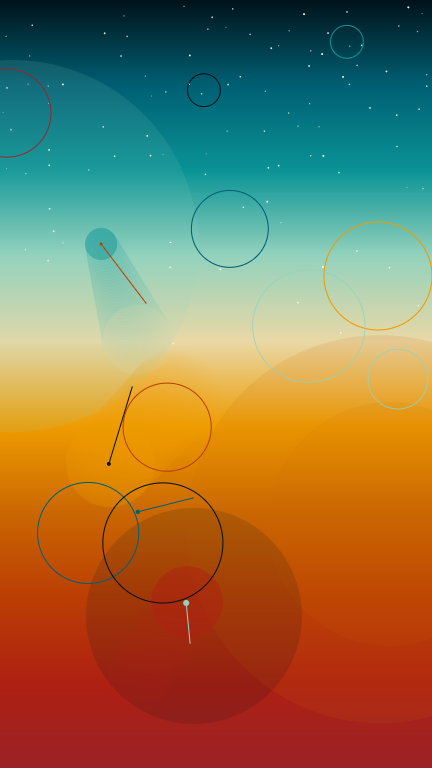
A Shadertoy shader for this background:

```glsl
const vec3 PALETTE[10] = vec3[10](
    vec3(0.0, 0.07, 0.098), vec3(0.0, 0.373, 0.451), vec3(0.039, 0.576, 0.588),
    vec3(0.58, 0.824, 0.741), vec3(0.914, 0.847, 0.651), vec3(0.933, 0.608, 0.0),
    vec3(0.792, 0.404, 0.008), vec3(0.733, 0.243, 0.012), vec3(0.682, 0.125, 0.071),
    vec3(0.608, 0.133, 0.149));

float pixel;

vec2 hash2(vec2 cell) {
    vec3 q = fract(cell.xyx * vec3(0.1031, 0.103, 0.0973));
    q += dot(q, q.yzx + 33.33);
    return fract((q.xx + q.yz) * q.zy);
}

// Smooth coverage of a signed distance
float cover(float d) {
    return clamp(0.5 - d / pixel, 0.0, 1.0);
}

// Thin stroke along the zero of a distance, even below one pixel
float stroke(float d) {
    float halfWidth = 0.0012;
    return min(cover(abs(d) - halfWidth), 2.0 * halfWidth / pixel);
}

float circle(vec2 p, vec3 c) {
    return length(p - c.xy) - c.z;
}

float segment(vec2 p, vec2 a, vec2 b) {
    vec2 ab = b - a;
    return length(p - a - ab * clamp(dot(p - a, ab) / dot(ab, ab), 0.0, 1.0));
}

vec3 skyGradient(float depth) {
    float s = clamp(depth, 0.0, 1.0) * 9.0;
    int i = min(int(s), 8);
    return mix(PALETTE[i], PALETTE[i + 1], s - float(i));
}

void disc(inout vec3 col, vec2 p, vec3 c, vec3 tint, float alpha) {
    col = mix(col, tint, alpha * cover(circle(p, c)));
}

void ring(inout vec3 col, vec2 p, vec3 c, vec3 tint, float alpha) {
    col = mix(col, tint, alpha * stroke(circle(p, c)));
}

// Overlapping translucent circles swept from tail to head
void trail(inout vec3 col, vec2 p, vec3 head, vec3 tail, vec3 headTint, vec3 tailTint, float fill, float edge) {
    for (int i = 0; i < 40; i++) {
        float t = float(i) / 39.0;
        float d = circle(p, mix(tail, head, t));
        float alpha = fill * cover(d) + edge * stroke(d);
        col = mix(col, mix(tailTint, headTint, t), alpha);
    }
}

void needle(inout vec3 col, vec2 p, vec2 pivot, vec2 tip, float radius, vec3 tint) {
    float dotShape = cover(length(p - pivot) - radius);
    col = mix(col, tint, max(dotShape, stroke(segment(p, pivot, tip))));
}

// Jittered stars, thinning out toward the horizon
float stars(vec2 p, float depth) {
    float light = 0.0;
    vec2 cell = floor(p * 22.0);
    vec2 offset = 0.15 + 0.7 * hash2(cell);
    vec2 chance = hash2(cell + 71.0);
    float density = 0.42 * (1.0 - smoothstep(0.0, 0.5, depth));
    float d = length(p - (cell + offset) / 22.0);
    light = step(chance.x, density) * cover(d - 0.0012 - 0.001 * chance.y);
    return light * (0.4 + 0.6 * chance.y);
}

void mainImage(out vec4 fragColor, in vec2 fragCoord) {
    vec2 p = fragCoord / iResolution.x;
    float depth = 1.0 - fragCoord.y / iResolution.y;
    pixel = 1.0 / iResolution.x;

    vec3 ink = PALETTE[0], navy = PALETTE[1], teal = PALETTE[2], mint = PALETTE[3];
    vec3 sand = PALETTE[4], amber = PALETTE[5], rust = PALETTE[7], red = PALETTE[8];

    vec3 col = skyGradient(depth);
    col = mix(col, vec3(1.0), stars(p, depth));

    // Large translucent discs
    disc(col, p, vec3(0.028, 1.208, 0.431), mint, 0.12);
    disc(col, p, vec3(0.880, 0.553, 0.449), PALETTE[6], 0.13);
    disc(col, p, vec3(0.903, 0.565, 0.282), PALETTE[6], 0.10);
    disc(col, p, vec3(0.449, 0.352, 0.250), ink, 0.14);

    // Swept blobs with solid heads
    trail(col, p, vec3(0.234, 1.213, 0.037), vec3(0.319, 0.991, 0.081), teal, mint, 0.022, 0.06);
    disc(col, p, vec3(0.319, 0.991, 0.081), sand, 0.18);
    disc(col, p, vec3(0.234, 1.213, 0.037), teal, 0.45);
    trail(col, p, vec3(0.255, 0.706, 0.102), vec3(0.403, 0.863, 0.104), amber, amber, 0.018, 0.03);
    disc(col, p, vec3(0.255, 0.706, 0.102), amber, 0.25);
    trail(col, p, vec3(0.433, 0.384, 0.083), vec3(0.300, 0.180, 0.070), red, red, 0.01, 0.012);
    disc(col, p, vec3(0.433, 0.384, 0.083), red, 0.5);

    // Fine rings
    ring(col, p, vec3(0.016, 1.516, 0.102), PALETTE[9], 0.9);
    ring(col, p, vec3(0.472, 1.569, 0.038), ink, 1.0);
    ring(col, p, vec3(0.803, 1.681, 0.038), teal, 1.0);
    ring(col, p, vec3(0.532, 1.248, 0.089), navy, 1.0);
    ring(col, p, vec3(0.875, 1.139, 0.125), amber, 1.0);
    ring(col, p, vec3(0.715, 1.023, 0.130), mint, 0.8);
    ring(col, p, vec3(0.921, 0.900, 0.069), mint, 0.8);
    ring(col, p, vec3(0.387, 0.789, 0.102), rust, 1.0);
    ring(col, p, vec3(0.204, 0.544, 0.117), navy, 1.0);
    ring(col, p, vec3(0.377, 0.521, 0.139), ink, 1.0);

    // Needles on round pivots
    needle(col, p, vec2(0.234, 1.213), vec2(0.338, 1.076), 0.0035, rust);
    needle(col, p, vec2(0.252, 0.704), vec2(0.306, 0.882), 0.0045, ink);
    needle(col, p, vec2(0.319, 0.593), vec2(0.447, 0.625), 0.005, navy);
    needle(col, p, vec2(0.431, 0.382), vec2(0.440, 0.289), 0.007, mint);

    fragColor = vec4(col, 1.0);
}
```
